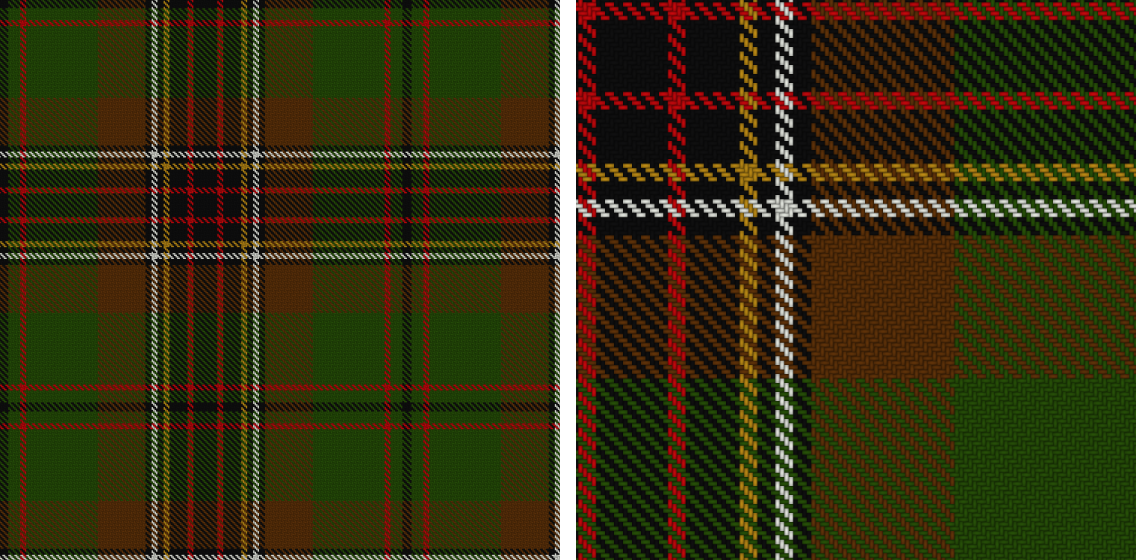
Left: the whole. Right: its middle third, enlarged.
This pattern is drawn by a Shadertoy shader. Its source:

```glsl
// Woven tartan: one mirrored stripe sequence colours both warp and weft threads,
// and a 2/2 twill decides which of the two lies on top at each crossing.
// Threads are rounded by shading and the cloth is box-filtered inside each pixel.

#define THREADS 375.0      // threads across the canvas
#define PIVOT 137.5        // thread at the centre of the black band
#define HALF_SETT 135.0    // threads from one mirror line to the next
#define GROOVE 0.45        // darkening between neighbouring threads
#define DIP 0.20           // darkening where a float dives under
#define WEAR 0.04          // brightness variation between threads
#define SAMPLES 4          // filter samples per pixel side

const float PI = 3.14159265;
const vec3 BLACK  = vec3(0.060, 0.060, 0.062);
const vec3 GREEN  = vec3(0.150, 0.310, 0.030);
const vec3 BROWN  = vec3(0.370, 0.195, 0.035);
const vec3 RED    = vec3(0.760, 0.030, 0.045);
const vec3 YELLOW = vec3(0.720, 0.530, 0.080);
const vec3 WHITE  = vec3(0.880, 0.890, 0.860);

// Stripe colour of a thread, counted outwards from the mirror line.
vec3 settColor(float thread) {
    float d = abs(mod(thread + 0.5 + HALF_SETT, 2.0 * HALF_SETT) - HALF_SETT);
    if (d < 8.0)   return BLACK;
    if (d < 12.0)  return RED;
    if (d < 24.0)  return BLACK;
    if (d < 28.0)  return YELLOW;
    if (d < 32.0)  return BLACK;
    if (d < 36.0)  return WHITE;
    if (d < 40.0)  return BLACK;
    if (d < 72.0)  return BROWN;
    if (d < 120.0) return GREEN;
    if (d < 124.0) return RED;
    if (d < 132.0) return GREEN;
    return BLACK;
}

// Slow unevenness of the yarn from layered sines.
float yarnWear(float thread, float along) {
    return 1.0 + WEAR * (0.6 * sin(thread * 2.4 + along * 0.13)
                       + 0.4 * sin(thread * 5.1 - along * 0.37));
}

// Cloth colour at a position measured in threads.
vec3 weave(vec2 t) {
    vec2 cell = floor(t);
    vec2 f = t - cell;
    float phase = mod(cell.x - cell.y, 4.0);
    bool warpOnTop = phase < 1.5;

    // Distance across the thread (0..1) and along its two-cell float (0..2).
    float thread = warpOnTop ? cell.x : cell.y;
    float across = warpOnTop ? f.x : f.y;
    float along  = warpOnTop ? 1.0 - phase + f.y : phase - 2.0 + f.x;

    float roundness = 1.0 - GROOVE * (1.0 - sin(PI * across));
    float dive = 1.0 - DIP * (1.0 - sin(0.5 * PI * along));
    float wear = yarnWear(thread, warpOnTop ? t.y : t.x);
    return settColor(thread) * roundness * dive * wear;
}

void mainImage(out vec4 fragColor, in vec2 fragCoord) {
    vec3 sum = vec3(0.0);
    for (int j = 0; j < SAMPLES; j++) {
        for (int i = 0; i < SAMPLES; i++) {
            vec2 offset = (vec2(i, j) + 0.5) / float(SAMPLES) - 0.5;
            vec2 p = (fragCoord + offset) / iResolution.y;
            p.y = 1.0 - p.y;   // the weft is counted from the top
            sum += weave(p * THREADS - PIVOT);
        }
    }
    fragColor = vec4(sum / float(SAMPLES * SAMPLES), 1.0);
}
```
